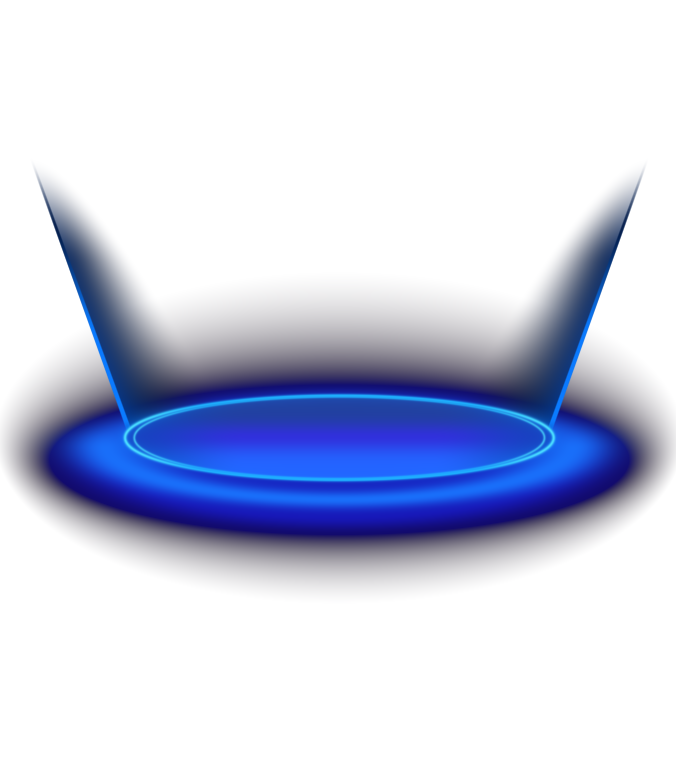
This background is drawn by a Shadertoy shader. Its source:

```glsl
// A glowing blue stage ring on white: a dark elliptical halo, a bright outer band,
// two slanted light walls rising from the ring, and a lit disc with cyan rims.
// Everything is layered back to front from ellipse distances and soft falloffs.

// Approximate signed distance to an axis-aligned ellipse.
float ellipseDistance(vec2 p, vec2 radii) {
    float k = length(p / radii);
    return k * (k - 1.0) / max(length(p / (radii * radii)), 1e-4);
}

// Halo: navy inside the core ellipse, fading through grey to white at the rim.
vec3 halo(vec2 p) {
    float core = length((p + vec2(0.0, 0.0286)) / vec2(0.377, 0.0975));
    float rim = length(p / vec2(0.449, 0.217));
    float beyond = max(core - 1.0, 0.0);
    float fade = clamp(beyond / max(beyond + 1.0 - rim, 1e-4), 0.0, 1.0);
    float grey = 1.0 - pow(1.0 - fade, 1.15);
    vec3 color = mix(vec3(0.07, 0.04, 0.09), vec3(1.0), grey);
    color.b += 0.33 * exp(-4.5 * fade) * (1.0 - fade);
    return mix(color, vec3(0.09, 0.09, 0.72), smoothstep(1.02, 0.76, core));
}

// Blue band in front of the ring, dying away towards the back.
vec3 addBand(vec3 color, vec2 p) {
    float offset = length((p + vec2(0.0, 0.009)) / vec2(0.305, 0.0715)) - 1.0;
    float glow = exp(-pow(offset / 0.16, 2.0)) * smoothstep(0.045, -0.015, p.y);
    return mix(color, vec3(0.10, 0.46, 1.0), 0.92 * glow);
}

// Mirrored walls: a sharp slanted edge with shade spreading inwards.
vec3 addWalls(vec3 color, vec2 p, float pixel) {
    float rise = p.y - 0.016;
    float height = clamp(rise / 0.35, 0.0, 1.0);
    float inward = 0.278 + 0.36 * rise - abs(p.x);
    float base = smoothstep(-0.016, 0.008, rise);
    float top = smoothstep(1.0, 0.6, height);

    float spread = 0.14 * sqrt(1.0 - height) + 0.001;
    float shade = smoothstep(0.0, 1.0, 1.0 - max(inward, 0.0) / spread);
    shade *= smoothstep(-pixel, pixel, inward) * base * top;
    float tint = exp(-max(inward, 0.0) / 0.045) * (1.0 - 0.7 * height);
    vec3 shadeColor = mix(vec3(0.08, 0.09, 0.15), vec3(0.0, 0.22, 0.58), tint);
    color = mix(color, shadeColor, 0.95 * shade);

    // Thin bright edge, darkening to navy as it climbs.
    float halfWidth = mix(0.0032, 0.0014, height);
    float line = smoothstep(halfWidth + pixel, halfWidth - pixel, abs(inward - 0.002));
    vec3 lineColor = mix(vec3(0.04, 0.48, 1.0), vec3(0.02, 0.12, 0.30),
                         smoothstep(0.32, 0.75, height));
    return mix(color, lineColor, line * base * smoothstep(1.0, 0.7, height));
}

// Lit disc: muted at the back and sides, vivid blue at the front.
vec3 discColor(vec2 p) {
    float front = smoothstep(0.045, -0.045, p.y);
    vec3 color = mix(vec3(0.13, 0.25, 0.62), vec3(0.19, 0.19, 0.86),
                     smoothstep(0.0, 0.5, front));
    color = mix(color, vec3(0.14, 0.39, 1.0), smoothstep(0.45, 1.0, front));
    return mix(color, vec3(0.06, 0.28, 0.72), 0.75 * smoothstep(0.12, 0.27, abs(p.x)));
}

void mainImage(out vec4 fragColor, in vec2 fragCoord) {
    float pixel = 1.0 / iResolution.y;
    vec2 p = (fragCoord - vec2(0.5 * iResolution.x, 0.0)) * pixel;
    p -= vec2(0.0018, 0.430);

    vec3 color = addWalls(addBand(halo(p), p), p, pixel);

    // Disc over the walls.
    float ring = ellipseDistance(p, vec2(0.279, 0.0550));
    float innerRing = ellipseDistance(p, vec2(0.267, 0.0535));
    color = mix(color, discColor(p), smoothstep(pixel, -pixel, ring));

    // Rims and their glow, hottest at the two ends.
    float ends = smoothstep(0.17, 0.28, abs(p.x));
    float glow = exp(-abs(ring) / 0.007) * mix(0.28, 0.62, ends);
    color = mix(color, vec3(0.06, 0.52, 1.0), glow);
    vec3 rimColor = mix(vec3(0.12, 0.70, 1.0), vec3(0.30, 0.88, 1.0), ends);
    color = mix(color, rimColor, 0.95 * exp(-pow(ring / 0.0022, 2.0)));
    color = mix(color, rimColor, 0.70 * exp(-pow(innerRing / 0.0017, 2.0)));

    fragColor = vec4(clamp(color, 0.0, 1.0), 1.0);
}
```
